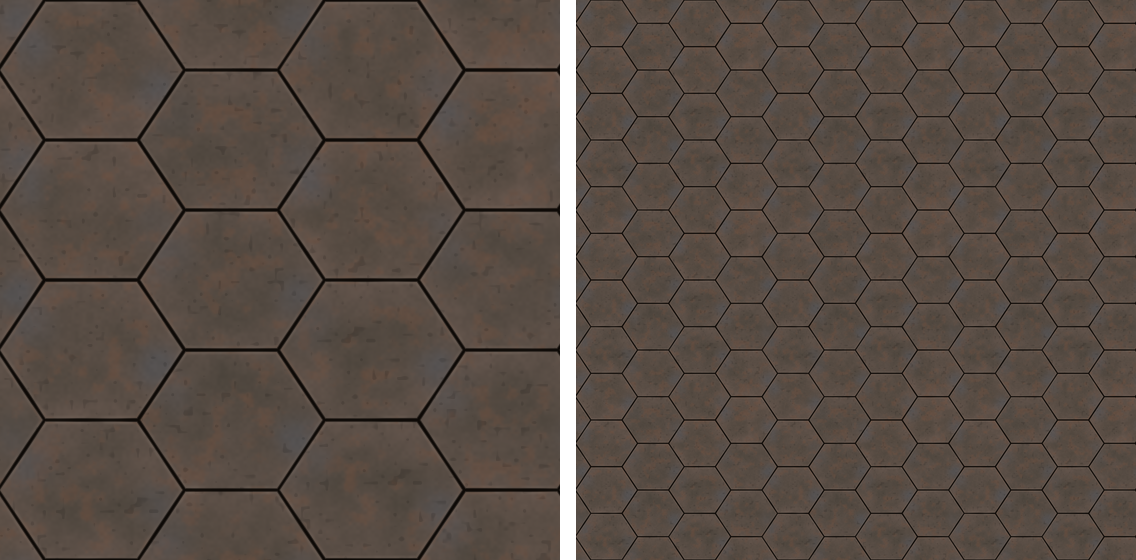
Left: one tile. Right: repeated 3 by 3.
Write a Shadertoy shader that draws this texture.

```glsl
// Worn brown hexagonal clay tiles, four columns by four rows, with thin dark joints.

const float COUNT = 4.0;         // tiles across and down
const float COLUMN_SHIFT = 0.163;
const float JOINT = 0.0024;      // half width of a joint

const vec3 OLIVE  = vec3(0.310, 0.276, 0.242);
const vec3 BROWN  = vec3(0.378, 0.322, 0.288);
const vec3 RUST   = vec3(0.430, 0.305, 0.235);
const vec3 SLATE  = vec3(0.325, 0.325, 0.335);
const vec3 RIM    = vec3(0.470, 0.415, 0.375);
const vec3 GROUT  = vec3(0.050, 0.035, 0.022);

float hash(vec2 p) {
    return fract(sin(dot(p, vec2(127.1, 311.7))) * 43758.5453);
}

// Value noise that wraps after "period" cells
float noise(vec2 p, float period) {
    vec2 i = floor(p), f = fract(p);
    f = f * f * (3.0 - 2.0 * f);
    vec2 a = mod(i, period), b = mod(i + 1.0, period);
    return mix(mix(hash(a), hash(vec2(b.x, a.y)), f.x),
               mix(hash(vec2(a.x, b.y)), hash(b), f.x), f.y);
}

float fbm(vec2 p, float freq) {
    float sum = 0.0, amp = 0.5;
    for (int i = 0; i < 4; i++) {
        sum += amp * noise(p * freq, freq);
        freq *= 2.0;
        amp *= 0.5;
    }
    return sum / 0.9375;
}

// Distance from a point inside a hexagon to its nearest side
float hexInside(vec2 q) {
    q = abs(q);
    return min(0.125 - q.y, (1.0 / 6.0 - q.x - q.y / 1.5) * 0.832);
}

// Finds the tile under p: local position, wrapped index and edge distance
float findTile(vec2 p, out vec2 local, out vec2 id) {
    float best = -1.0;
    float first = floor((p.x - COLUMN_SHIFT) * COUNT);
    for (int i = 0; i < 2; i++) {
        float column = first + float(i);
        float shift = 0.5 - 0.5 * mod(column, 2.0);
        float row = floor(p.y * COUNT - shift + 0.5);
        vec2 q = p - vec2(COLUMN_SHIFT + column / COUNT, (row + shift) / COUNT);
        float d = hexInside(q);
        if (d > best) {
            best = d;
            local = q;
            id = mod(vec2(column, row), COUNT);
        }
    }
    return best;
}

float blob(vec2 q, vec2 center, float radius) {
    return smoothstep(radius, 0.0, length(q - center));
}

vec3 tileFace(vec2 q, vec2 id, float d) {
    vec2 seed = vec2(hash(id + 3.0), hash(id + 17.0));
    vec2 p = q + seed;
    float cloud = fbm(p, 14.0);
    float mottle = fbm(p + 0.37, 36.0);
    float grain = noise(p * 150.0, 150.0);

    // Cloudy body, browner towards the sides
    float edge = smoothstep(0.075, 0.0, d);
    float tone = 0.42 + 1.1 * (cloud - 0.5) + 0.5 * (mottle - 0.5) + 0.4 * edge;
    vec3 color = mix(OLIVE, BROWN, clamp(tone, 0.0, 1.1));

    // Rust flecks and a faint broken ring
    float ring = exp(-pow((length(q) - 0.052 - 0.04 * (cloud - 0.5)) / 0.008, 2.0));
    color = mix(color, RUST, 0.38 * smoothstep(0.52, 0.8, mottle));
    color = mix(color, RUST, 0.16 * ring * smoothstep(0.35, 0.7, mottle));

    // Slate stains near opposite corners
    float stain = blob(q, vec2(-0.11, 0.045), 0.07) * (0.4 + 0.6 * seed.x)
                + blob(q, vec2(0.12, -0.03), 0.065) * (0.4 + 0.6 * seed.y);
    color = mix(color, SLATE, clamp(1.4 * stain * cloud, 0.0, 0.7));

    // Fine grain, small pits and a tint of its own for each tile
    color *= 1.0 + 0.05 * (grain - 0.5);
    color *= 1.0 - 0.12 * smoothstep(0.8, 0.95, noise(p * 90.0, 90.0));
    return color * (1.0 + vec3(0.05, 0.03, 0.02) * (seed.x - 0.5));
}

void mainImage(out vec4 fragColor, in vec2 fragCoord) {
    vec2 uv = fragCoord / iResolution.xy;
    float pixel = 1.0 / min(iResolution.x, iResolution.y);

    vec2 q, id;
    float d = findTile(uv, q, id);
    vec3 color = tileFace(q, id, d);

    // Worn pale rim, in places rubbed to rust
    float wear = fbm(uv, 24.0);
    float rim = smoothstep(0.002, 0.0045, d) * smoothstep(0.010, 0.0045, d);
    float light = 0.38 + 0.15 * smoothstep(-0.05, 0.1, q.y);
    vec3 rimColor = mix(RIM, RUST, 0.6 * smoothstep(0.5, 0.7, wear));
    color = mix(color, rimColor, rim * light * smoothstep(0.15, 0.6, wear));

    // Joints of slightly uneven width, with a soft shadow
    float width = JOINT * (0.8 + 0.4 * noise(uv * 20.0, 20.0));
    float soft = max(pixel, 0.0012);
    color *= 1.0 - 0.3 * smoothstep(width + 0.0025, width, d);
    color = mix(GROUT, color, smoothstep(width - soft, width + soft, d));

    fragColor = vec4(color, 1.0);
}
```
